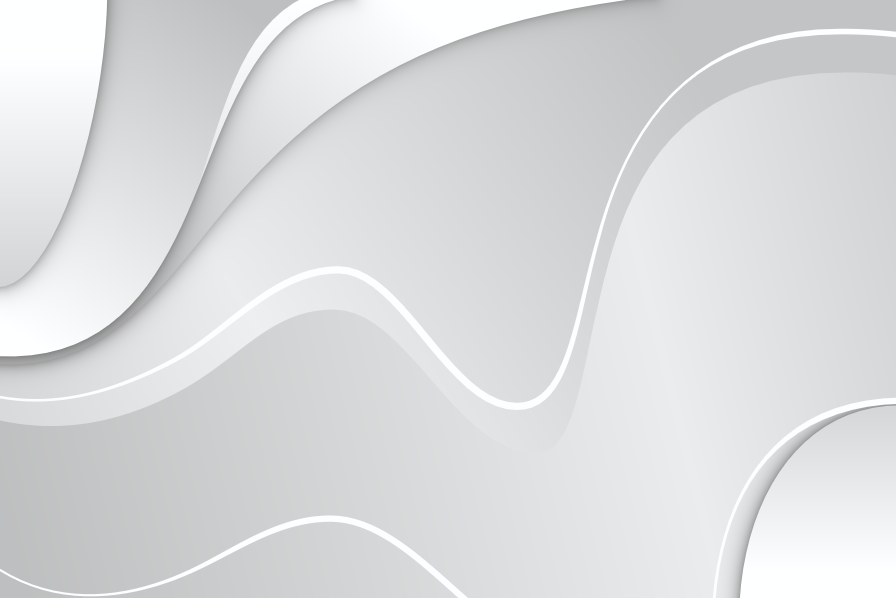
Give the GLSL for this background, as a Shadertoy shader.

```glsl
// Layered paper waves in silver grey: soft gradient panels, thin white ribbons
// and overlapping sheets with shadows. Every edge is a signed distance to a
// chain of cubic curves, and the layers are painted from back to front.

#define GRID vec2(768.0, 512.0)      // layout units spanning the canvas, y down
#define STEPS 20                     // straight pieces per curve
#define TINT vec3(0.996, 1.0, 1.004) // cool cast over the greys
#define RIBBON 0.995                 // brightness of the thin lines
#define SHADOW_SPREAD 6.0            // falloff of the sheet shadows

// Adds one cubic curve to a path distance; positive below or right of it.
void span(inout float dist, vec2 p, vec2 a, vec2 b, vec2 c, vec2 e) {
    vec2 from = a;
    for (int i = 1; i <= STEPS; i++) {
        float t = float(i) / float(STEPS), s = 1.0 - t;
        vec2 to = s * s * s * a + 3.0 * s * t * (s * b + t * c) + t * t * t * e;
        vec2 seg = to - from, rel = p - from;
        float along = clamp(dot(rel, seg) / dot(seg, seg), 0.0, 1.0);
        float gap = length(rel - along * seg);
        if (gap < abs(dist)) dist = seg.x * rel.y < seg.y * rel.x ? -gap : gap;
        from = to;
    }
}

// Upper edge of the wide wave, where the white ribbon runs
float waveTop(vec2 p) {
    float d = 1e4;
    span(d, p, vec2(0, 340), vec2(50, 349), vec2(100, 335), vec2(150, 308));
    span(d, p, vec2(150, 308), vec2(195, 284), vec2(235, 231), vec2(290, 231));
    span(d, p, vec2(290, 231), vec2(345, 231), vec2(385, 348), vec2(443, 348));
    span(d, p, vec2(443, 348), vec2(488, 348), vec2(493, 275), vec2(512, 207));
    span(d, p, vec2(512, 207), vec2(537, 110), vec2(590, 27), vec2(720, 27));
    span(d, p, vec2(720, 27), vec2(740, 27), vec2(755, 28), vec2(772, 30));
    return d;
}

// Lower edge of the wide wave, where the front panel begins
float waveBottom(vec2 p) {
    float d = 1e4;
    span(d, p, vec2(0, 360), vec2(50, 371), vec2(100, 363), vec2(150, 337));
    span(d, p, vec2(150, 337), vec2(205, 309), vec2(230, 265), vec2(286, 265));
    span(d, p, vec2(286, 265), vec2(350, 265), vec2(390, 388), vec2(460, 388));
    span(d, p, vec2(460, 388), vec2(492, 388), vec2(499, 318), vec2(512, 264));
    span(d, p, vec2(512, 264), vec2(532, 175), vec2(565, 62), vec2(725, 62));
    span(d, p, vec2(725, 62), vec2(745, 62), vec2(755, 63), vec2(772, 65));
    return d;
}

float lowRibbon(vec2 p) {
    float d = 1e4;
    span(d, p, vec2(0, 488), vec2(60, 525), vec2(125, 508), vec2(170, 486));
    span(d, p, vec2(170, 486), vec2(205, 469), vec2(240, 444), vec2(283, 444));
    span(d, p, vec2(283, 444), vec2(330, 444), vec2(370, 490), vec2(410, 523));
    return d;
}

float backSheet(vec2 p) {
    float d = 1e4;
    span(d, p, vec2(-2, 312), vec2(105, 318), vec2(150, 225), vec2(210, 160));
    span(d, p, vec2(210, 160), vec2(300, 60), vec2(400, 16), vec2(560, -3));
    return d;
}

float middleSheet(vec2 p) {
    float d = 1e4;
    span(d, p, vec2(-2, 305), vec2(100, 310), vec2(140, 235), vec2(170, 160));
    span(d, p, vec2(170, 160), vec2(200, 85), vec2(225, 10), vec2(300, -3));
    return d;
}

// Light ridge falling off to two greys, measured across the ridge
float ridge(float s, vec2 reach, vec2 ends) {
    return s < 0.0 ? mix(0.925, ends.x, min(-s / reach.x, 1.0))
                   : mix(0.925, ends.y, min(s / reach.y, 1.0));
}

float ramp(float from, float to, float t) { return mix(from, to, clamp(t, 0.0, 1.0)); }

float shadow(float d, float strength) {
    return 1.0 - strength * exp(-max(d, 0.0) / SHADOW_SPREAD);
}

void mainImage(out vec4 fragColor, in vec2 fragCoord) {
    vec2 p = fragCoord / iResolution.xy * GRID;
    p.y = GRID.y - p.y;
    float soft = GRID.y / iResolution.y;
    #define COVER(d) clamp(0.5 + (d) / soft, 0.0, 1.0)

    // Back panel, wave band and front panel
    float wave = waveTop(p);
    float grey = ridge(dot(p - vec2(190, 230), vec2(0.85, -0.52)), vec2(230, 430), vec2(0.84, 0.765));
    grey += 0.012 * COVER(wave);
    float front = ridge(dot(p - vec2(575, 330), vec2(0.97, -0.24)), vec2(575, 250), vec2(0.75, 0.82));
    grey = mix(grey, front, COVER(waveBottom(p)));

    // White ribbons of varying width
    float halfWidth = 1.1 + 2.0 * smoothstep(40.0, 290.0, p.x)
        - 2.0 * smoothstep(450.0, 535.0, p.x) + 1.3 * smoothstep(570.0, 700.0, p.x);
    grey = mix(grey, RIBBON, COVER(halfWidth - abs(wave)));
    halfWidth = 0.9 + 1.8 * smoothstep(60.0, 280.0, p.x);
    grey = mix(grey, RIBBON, COVER(halfWidth - abs(lowRibbon(p))));

    // Lower right disc with its ribbon
    float rim = 1e4, disc = 1e4;
    span(rim, p, vec2(612, 514), vec2(620, 415), vec2(670, 345), vec2(772, 343));
    span(disc, p, vec2(634, 514), vec2(640, 420), vec2(690, 347), vec2(772, 347));
    grey *= mix(1.0, shadow(-disc, 0.32), COVER(rim));
    grey = mix(grey, RIBBON, COVER(1.2 + 1.5 * smoothstep(612.0, 720.0, p.x) - abs(rim)));
    grey = mix(grey, ramp(0.84, 1.0, (p.y - 350.0) / 140.0), COVER(disc));

    // Upper left sheets, each casting a shadow on the one behind
    float edge = backSheet(p);
    float sheet = ramp(1.0, 0.72, dot(p - vec2(340, 0), vec2(-0.6, 0.8)) / 370.0);
    grey = mix(grey * shadow(edge, 0.22), sheet, COVER(-edge));

    edge = middleSheet(p);
    float fold = 1e4, corner = 1e4;
    span(fold, p, vec2(150, 208), vec2(185, 145), vec2(190, 30), vec2(262, -3));
    sheet = ramp(0.75, 1.0, dot(p - vec2(210, 10), vec2(-0.56, 0.83)) / 338.0);
    sheet = mix(sheet, ramp(1.0, 0.88, p.y / 200.0), COVER(fold) * step(p.y, 212.0));
    grey = mix(grey * shadow(edge, 0.28), sheet, COVER(-edge));

    span(corner, p, vec2(-2, 246), vec2(45, 246), vec2(90, 110), vec2(92, -5));
    sheet = ramp(1.0, 0.83, (p.y - 50.0) / 195.0);
    grey = mix(grey * shadow(corner, 0.28), sheet, COVER(-corner));

    fragColor = vec4(grey * TINT, 1.0);
}
```
